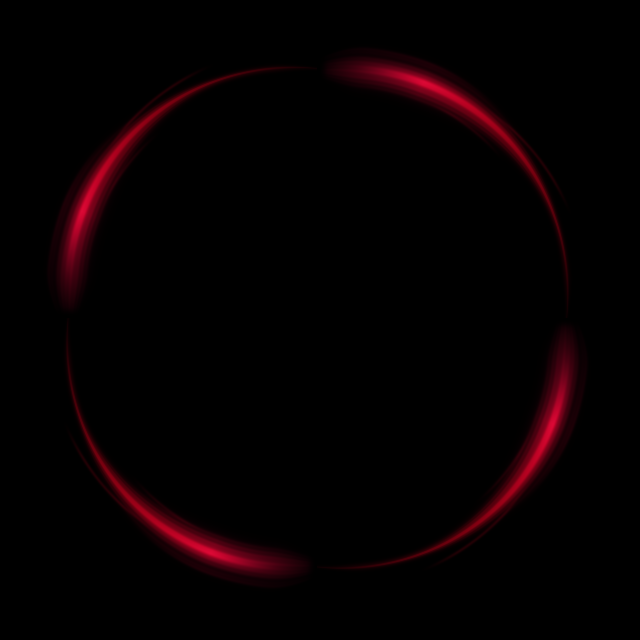
This background is drawn by a WebGL 1 fragment shader. Its source:

```glsl
precision highp float;

// Four red comet-like streaks chase each other clockwise around a dark ring.
// One quarter turn is folded by angle; each streak is a soft body, a bright
// core and a fan of fine strands, all bent along a slightly bulging arc.

#define CENTER vec2(0.496, 0.5035)
#define RADIUS 0.3895
#define BULGE 0.0185
#define HALF_WIDTH 0.034
#define PEAK 0.27
#define STRANDS 11
#define HEAD_TINT vec3(1.0, 0.02, 0.24)
#define TAIL_TINT vec3(1.0, 0.0, 0.12)

uniform vec2 u_resolution;

const float PI = 3.14159265;

float hash(float n) {
    return fract(sin(n * 12.9898) * 43758.5453);
}

float bell(float x, float width) {
    return exp(-x * x / (width * width));
}

// Half width of the streak: quick swelling at the head, slender tail
float streakWidth(float t) {
    float swell = smoothstep(-0.1, 0.12, t);
    float taper = 1.0 - 0.75 * smoothstep(0.25, 0.8, t);
    float tip = 1.0 - 0.5 * smoothstep(0.88, 1.0, t);
    return HALF_WIDTH * swell * taper * tip;
}

// Brightness along the streak: rises to the peak, then fades evenly
float streakLight(float t) {
    float rise = pow(clamp(t / PEAK, 0.0, 1.0), 0.8);
    float fade = 1.0 - 0.94 * clamp((t - PEAK) / (1.0 - PEAK), 0.0, 1.0);
    return rise * fade * smoothstep(0.0, 0.03, t);
}

// Fine strands spread across the width; the outer ones end sooner
float strandFan(float x, float t) {
    float sum = 0.0;
    for (int i = 0; i < STRANDS; i++) {
        float id = float(i);
        float place = (id + hash(id + 1.7)) / float(STRANDS) * 1.9 - 0.95;
        float end = 0.95 - 0.5 * abs(place) + 0.15 * hash(id + 5.3);
        float life = 1.0 - smoothstep(end - 0.25, end, t);
        float glow = mix(0.06, 0.2, hash(id + 9.1)) * (1.0 - 0.6 * abs(place));
        sum += glow * life * bell(x - place, 0.09);
    }
    return sum;
}

// A faint hair running beside the streak between two phases
float wisp(float offset, float t, float from, float to) {
    float span = smoothstep(from, from + 0.1, t) * (1.0 - smoothstep(to - 0.12, to, t));
    return span * bell(offset, 0.0025);
}

void main() {
    vec2 p = gl_FragCoord.xy / u_resolution - CENTER;

    // Fold into one quarter: t runs clockwise from head (0) to tail (1)
    float t = mod(atan(p.x, p.y), 0.5 * PI) / (0.5 * PI);
    float offset = length(p) - RADIUS - BULGE * sin(PI * t);
    float x = offset / streakWidth(t);

    // Layers of the streak
    float body = 0.42 * bell(x + 0.1, 0.58);
    float core = 0.42 * bell(x, 0.2) * smoothstep(0.03, 0.25, t);
    float light = streakLight(t) * (body + core + strandFan(x, t));
    light += 0.13 * wisp(offset - 0.04 * (t - 0.13), t, 0.42, 0.76);
    light += 0.09 * wisp(offset + 0.027, t, 0.3, 0.56);

    // Pinker head, purer red tail, warm lift on the brightest part
    vec3 tint = mix(HEAD_TINT, TAIL_TINT, smoothstep(0.1, 0.7, t));
    vec3 color = tint * light;
    color += vec3(0.0, 0.06, 0.06) * smoothstep(0.7, 1.1, light);
    gl_FragColor = vec4(clamp(color, 0.0, 1.0), 1.0);
}
```
